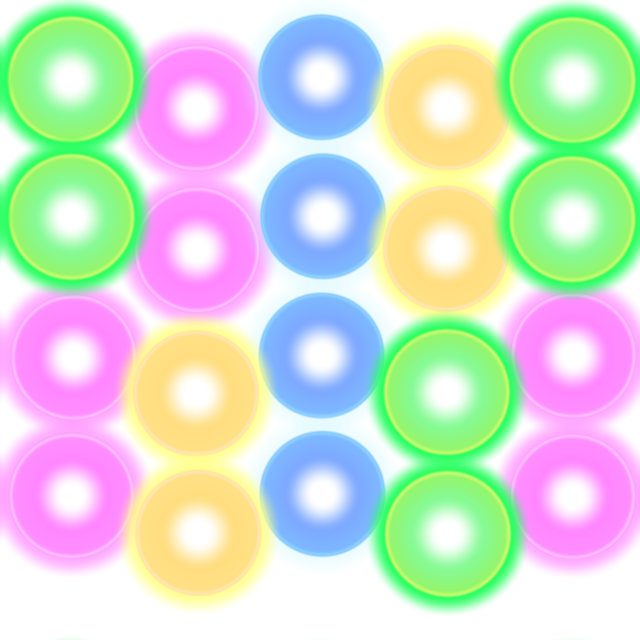
Write a WebGL 2 fragment shader that draws this pattern.

```glsl
#version 300 es
precision highp float;
// Tiling grid of glowing neon discs: five staggered columns of four, with white-hot centres.

uniform vec2 u_resolution;
out vec4 fragColor;

// Layout, in canvas units
const int COLUMNS = 5;
const int ROWS = 4;
const float FIRST_X = 0.113;
const float COLUMN_STEP = 0.1953;
const vec2 TOP_GAP = vec2(0.123, 0.169);   // even, odd columns
const vec2 ROW_STEP = vec2(0.217, 0.222);  // even, odd columns
const float JITTER = 0.005;

// Disc shape
const float RADIUS = 0.0985;
const float EDGE_SOFTNESS = 0.0025;
const float CORE_START = 0.015;
const float CORE_END = 0.060;
const float RING_RADIUS = 0.0950;
const float RING_WIDTH = 0.0032;
const float GLOW_REACH = 0.033;

// Kinds in painting order: pink, blue, yellow, green
const int KINDS = 4;
const vec3 BACKGROUND = vec3(1.0);
const vec3 CORE_COLOR = vec3(1.0);
const vec3 BODY[4] = vec3[4](vec3(1.0, 0.52, 1.0), vec3(0.49, 0.66, 1.0),
                             vec3(1.0, 0.87, 0.50), vec3(0.52, 0.98, 0.58));
const vec3 RIM[4] = vec3[4](vec3(1.0, 0.56, 1.0), vec3(0.49, 0.72, 1.0),
                            vec3(1.0, 0.88, 0.52), vec3(0.58, 0.96, 0.42));
const vec3 RING[4] = vec3[4](vec3(1.0, 0.74, 1.0), vec3(0.54, 0.81, 1.0),
                             vec3(1.0, 0.90, 0.69), vec3(0.76, 0.98, 0.42));
const vec3 GLOW[4] = vec3[4](vec3(1.0, 0.58, 1.0), vec3(0.78, 0.96, 1.0),
                             vec3(1.0, 1.0, 0.52), vec3(0.16, 1.0, 0.38));
const float GLOW_STRENGTH[4] = float[4](0.78, 0.32, 0.85, 1.0);

// Kind of each column's upper and lower pair
const int UPPER_KIND[5] = int[5](3, 0, 1, 2, 3);
const int LOWER_KIND[5] = int[5](0, 2, 1, 3, 0);

float hash(vec2 cell) {
    return fract(sin(dot(cell, vec2(12.9898, 78.233))) * 43758.5453);
}

vec2 discCenter(int column, int row) {
    int parity = column % 2;
    vec2 cell = vec2(column, row);
    vec2 offset = vec2(hash(cell), hash(cell + 17.0)) - 0.5;
    vec2 center = vec2(FIRST_X + COLUMN_STEP * cell.x,
                       1.0 - TOP_GAP[parity] - ROW_STEP[parity] * cell.y);
    return center + JITTER * offset;
}

// Colour and coverage of one disc with its halo, at a distance from its centre
vec4 glowingDisc(float dist, int kind) {
    vec3 face = mix(BODY[kind], RIM[kind], smoothstep(0.5 * RADIUS, RADIUS, dist));
    face = mix(CORE_COLOR, face, smoothstep(CORE_START, CORE_END, dist));
    float ringOffset = (dist - RING_RADIUS) / RING_WIDTH;
    face = mix(face, RING[kind], exp(-ringOffset * ringOffset));

    float outside = smoothstep(-EDGE_SOFTNESS, EDGE_SOFTNESS, dist - RADIUS);
    float halo = 1.0 - smoothstep(0.0, GLOW_REACH, dist - RADIUS);
    return vec4(mix(face, GLOW[kind], outside),
                mix(1.0, GLOW_STRENGTH[kind] * halo, outside));
}

void main() {
    vec2 p = gl_FragCoord.xy / u_resolution;
    vec3 color = BACKGROUND;

    // Paint kind by kind so the stronger halos spill over their neighbours
    for (int kind = 0; kind < KINDS; kind++) {
        for (int column = 0; column < COLUMNS; column++) {
            for (int row = 0; row < ROWS; row++) {
                int discKind = row < ROWS / 2 ? UPPER_KIND[column] : LOWER_KIND[column];
                if (discKind != kind) continue;
                vec2 delta = p - discCenter(column, row);
                delta -= floor(delta + 0.5);  // wrap around the tile
                vec4 disc = glowingDisc(length(delta), kind);
                color = mix(color, disc.rgb, disc.a);
            }
        }
    }
    fragColor = vec4(color, 1.0);
}
```
